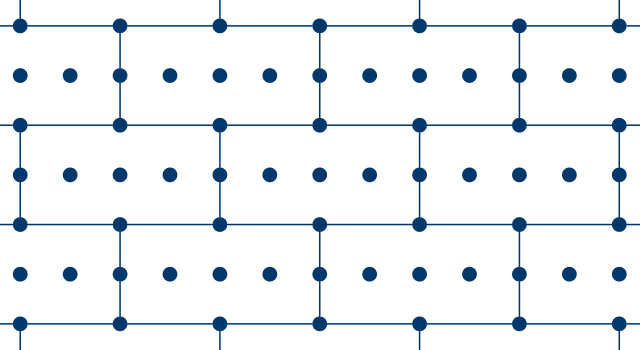
Give the GLSL for this pattern, as a WebGL 2 fragment shader.

```glsl
#version 300 es
precision highp float;
// Running-bond grid of thin navy lines on white, about three bricks wide.
// Dots mark the brick corners, the edge midpoints and quarter steps along
// each row's axis; all come from distances to the nearest repeat.

#define BRICK vec2(0.3120, 0.1552)     // brick pitch, in canvas widths
#define CENTRE_SHIFT vec2(-0.0004, 0.0002)
#define DOT_RADIUS 0.0115
#define LINE_WIDTH 0.00240
#define NAVY vec3(0.0, 0.22, 0.42)
#define PAPER vec3(1.0)

uniform vec2 u_resolution;
out vec4 fragColor;

// Signed offset from v to the nearest multiple of pitch
float nearest(float v, float pitch) {
    return v - pitch * floor(v / pitch + 0.5);
}

// Share of a pixel covered by a line whose centre lies at offset d
float lineCoverage(float d, float pixel) {
    float lo = max(d - 0.5 * pixel, -0.5 * LINE_WIDTH);
    float hi = min(d + 0.5 * pixel, 0.5 * LINE_WIDTH);
    return clamp((hi - lo) / pixel, 0.0, 1.0);
}

float dotCoverage(vec2 offset, float pixel) {
    return clamp(0.5 + (DOT_RADIUS - length(offset)) / pixel, 0.0, 1.0);
}

void main() {
    float pixel = 1.0 / u_resolution.x;
    vec2 p = (gl_FragCoord.xy - 0.5 * u_resolution) * pixel - CENTRE_SHIFT;

    // Alternate rows slide by half a brick
    float row = floor(p.y / BRICK.y + 0.5);
    float stagger = 0.5 * BRICK.x * mod(row + 1.0, 2.0);
    float axisY = p.y - row * BRICK.y;
    float edgeY = nearest(p.y - 0.5 * BRICK.y, BRICK.y);

    // Brick outlines
    float joint = lineCoverage(nearest(p.x + stagger, BRICK.x), pixel);
    float course = lineCoverage(edgeY, pixel);

    // Dots on the row edges and on the row axis
    float edgeDot = dotCoverage(vec2(nearest(p.x, 0.5 * BRICK.x), edgeY), pixel);
    float axisDot = dotCoverage(vec2(nearest(p.x, 0.25 * BRICK.x), axisY), pixel);

    float ink = max(max(joint, course), max(edgeDot, axisDot));
    fragColor = vec4(mix(PAPER, NAVY, ink), 1.0);
}
```
